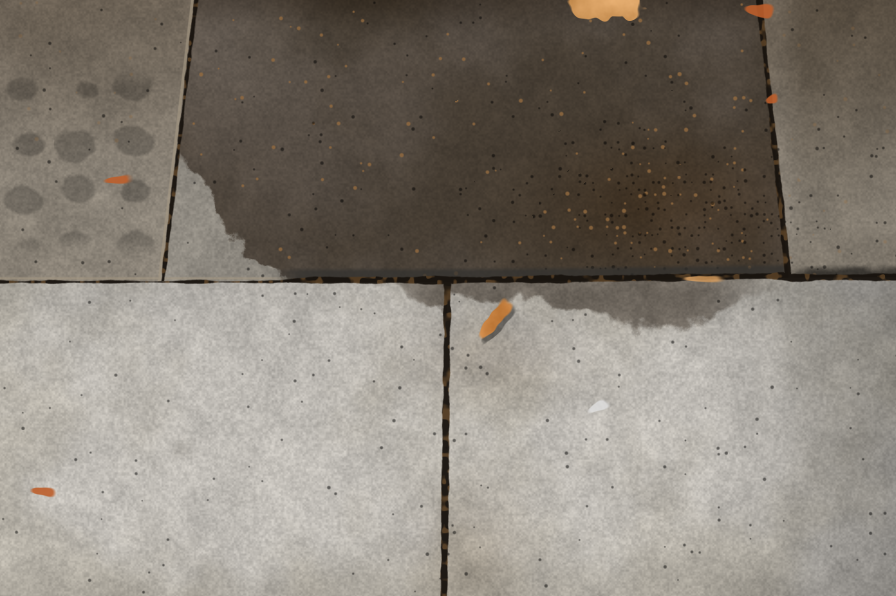
Write a WebGL 2 fragment shader that draws this texture.

```glsl
#version 300 es
precision highp float;
// Weathered paving slabs with a wet stone, dark joints, crumbs and fallen leaves.
uniform vec2 u_resolution;
out vec4 fragColor;
float px;

float hash(vec2 p) {
    p = fract(p * vec2(0.1031, 0.1137));
    p += dot(p, p.yx + 33.33);
    return fract((p.x + p.y) * p.x * 17.3);
}

float noise(vec2 p) {
    vec2 i = floor(p), f = fract(p);
    f = f * f * (3.0 - 2.0 * f);
    return mix(mix(hash(i), hash(i + vec2(1, 0)), f.x),
               mix(hash(i + vec2(0, 1)), hash(i + 1.0), f.x), f.y);
}

float fbm(vec2 p) {
    float sum = 0.0, amp = 0.5;
    for (int i = 0; i < 5; i++) {
        sum += amp * noise(p);
        p = mat2(1.6, 1.2, -1.2, 1.6) * p + 7.1;
        amp *= 0.5;
    }
    return sum;
}

// Smooth coverage where the distance is negative
float fill(float d) { return 1.0 - smoothstep(-px, px, d); }

// Soft elliptical glow
float blob(vec2 p, vec2 c, vec2 r) {
    vec2 d = (p - c) / r;
    return exp(-dot(d, d));
}

// Ragged, tapered flake lying at an angle
float flake(vec2 p, vec2 c, vec2 size, float angle) {
    vec2 d = p - c;
    d = vec2(dot(d, vec2(cos(angle), sin(angle))), dot(d, vec2(-sin(angle), cos(angle))));
    d.y /= 0.85 + 0.3 * d.x / size.x;
    vec2 q = abs(d) / size;
    float k = pow(dot(q * q, q), 0.333) - 1.0 + 0.5 * (noise(p * 70.0) - 0.5);
    return fill(k * min(size.x, size.y));
}

// Scattered crumbs, one candidate per grid cell
float crumbs(vec2 p, float cells, float density) {
    vec2 id = floor(p * cells), c = 0.3 + 0.4 * vec2(hash(id + 3.7), hash(id + 19.3));
    float r = 0.09 + 0.17 * hash(id + 41.9);
    return step(hash(id + 71.0), density) * fill((length(fract(p * cells) - c) - r) / cells);
}

void main() {
    px = 1.0 / u_resolution.y;
    vec2 p = gl_FragCoord.xy * px;
    float cloud = fbm(p * 5.0), mottle = fbm(p * 24.0 + 5.0) - 0.48;
    float wobble = fbm(p * 32.0 + 2.0) - 0.48;

    // Joint positions
    float dy = p.y - 0.527 - 0.008 * smoothstep(0.7, 1.5, p.x);
    float dl = p.x - mix(0.273, 0.329, (p.y - 0.527) / 0.473);
    float dr = p.x - mix(1.323, 1.274, (p.y - 0.535) / 0.465);
    float dm = p.x - 0.745 - 0.011 * p.y;
    float upper = fill(-dy), middle = fill(-dl) * fill(dr);

    // Pale lower slabs, shaded toward the sides
    vec3 lower = mix(vec3(0.71, 0.69, 0.65), vec3(0.75, 0.735, 0.71), smoothstep(0.3, 0.65, cloud));
    lower *= 1.0 - 0.24 * smoothstep(1.12, 1.55, p.x) - 0.07 * smoothstep(0.38, 0.53, p.y);
    lower -= vec3(0.09, 0.1, 0.11) * blob(p, vec2(0.82, 0.4), vec2(0.12, 0.07));
    lower -= vec3(0.06, 0.07, 0.08) * blob(p, vec2(0.79, 0.07), vec2(0.09, 0.11));
    lower -= 0.08 * blob(p, vec2(0.306, 0.246), vec2(0.018, 0.014)) + 0.05 * smoothstep(0.08, 0.0, p.y);

    // Damp stain hanging below the horizontal joint
    float depth = 0.022 + 0.058 * exp(-pow(abs(p.x - 1.09) / 0.15, 2.0));
    depth = mix(0.042 * smoothstep(0.61, 0.75, p.x), depth, step(0.0, dm));
    float damp = smoothstep(-0.006, 0.006, dy + depth + wobble * 0.045);
    damp *= smoothstep(0.58, 0.74, p.x) * smoothstep(1.34, 1.15, p.x);
    lower = mix(lower, vec3(0.4, 0.37, 0.335) + 0.08 * mottle, damp * 0.88);

    // Dry outer slabs, with rounded wet spots on the left
    vec3 dry = mix(vec3(0.55, 0.52, 0.475), vec3(0.41, 0.37, 0.32), smoothstep(0.62, 1.02, p.y));
    dry += 0.1 * (cloud - 0.5) - 0.06 * smoothstep(1.3, 1.36, p.x);
    vec2 id = floor(p / 0.09), spot = fract(p / 0.09) - 0.5;
    spot -= 0.3 * (vec2(hash(id), hash(id + 9.0)) - 0.5);
    float size = 0.18 + 0.17 * hash(id + 31.0);
    float spots = smoothstep(0.05, -0.05, length(spot * vec2(0.9, 1.2)) - size + wobble * 0.2);
    dry *= 1.0 - 0.2 * spots * step(p.x, 0.27) * smoothstep(0.16, 0.12, abs(p.y - 0.73));
    dry *= 1.0 - 0.55 * smoothstep(1.31, 1.36, p.x) * smoothstep(0.022, 0.006, dy + wobble * 0.02);

    // Wet middle slab, browner to the lower right, with one dry corner
    vec3 wet = mix(vec3(0.275, 0.24, 0.2), vec3(0.33, 0.295, 0.26), smoothstep(0.3, 0.7, cloud));
    float soil = blob(p, vec2(1.13, 0.65), vec2(0.21, 0.11));
    wet += 0.05 * blob(p, vec2(0.38, 0.92), vec2(0.15, 0.13)) - vec3(0.03, 0.05, 0.07) * soil;
    wet -= 0.07 * smoothstep(0.94, 1.01, p.y);
    float shore = 0.31 + 0.62 * (0.735 - p.y) + 0.06 * smoothstep(0.57, 0.535, p.y) + wobble * 0.07;
    float corner = smoothstep(-0.005, 0.005, shore - p.x) * smoothstep(0.76, 0.72, p.y);
    wet = mix(wet, vec3(0.56, 0.54, 0.505), corner);
    vec3 col = mix(lower, mix(dry, wet, middle), upper);

    // Stone grain, crumbs and soil
    float grain = noise(p * 190.0) + noise(p * 330.0) - 1.0;
    col *= 1.0 + 0.1 * grain + 0.2 * mottle;
    float pale = crumbs(p, 75.0, 0.035 + 0.12 * soil) * upper * (1.0 - corner);
    col = mix(col, vec3(0.58, 0.42, 0.25), pale * mix(0.3, 0.8, middle));
    col *= 1.0 - 0.5 * crumbs(p + 3.0, 90.0, 0.02 + 0.4 * soil * upper);

    // Joints: wet bevel, pale lips, then dark gaps
    float wetRun = smoothstep(0.44, 0.52, p.x) * smoothstep(1.33, 1.31, p.x), rag = wobble * 0.006;
    col = mix(col, vec3(0.2, 0.195, 0.185), 0.75 * wetRun * upper * smoothstep(0.026, 0.016, dy));
    float lip = smoothstep(0.004, 0.0, abs(dy - 0.006)) * smoothstep(0.5, 0.44, p.x);
    lip = max(lip, upper * smoothstep(0.004, 0.001, abs(dl + 0.006)));
    col = mix(col, vec3(0.64, 0.59, 0.51), 0.65 * lip);
    float gap = fill(abs(dy - 0.003 * wetRun) - mix(0.002, 0.0055, smoothstep(0.4, 0.55, p.x)) - rag);
    gap = max(gap, upper * fill(min(abs(dl) - 0.003, abs(dr) - 0.0045) - rag));
    gap = max(gap, (1.0 - upper) * fill(abs(dm) - 0.0055 - rag));
    vec3 dirt = mix(vec3(0.09, 0.07, 0.05), vec3(0.32, 0.23, 0.13), smoothstep(0.55, 0.85, noise(p * 110.0)));
    col = mix(col, dirt, gap * 0.95);

    // Leaves and stray flakes
    vec3 straw = vec3(0.82, 0.6, 0.36) + 0.25 * mottle, rust = vec3(0.74, 0.37, 0.17);
    col *= 1.0 - 0.4 * flake(p, vec2(0.836, 0.458), vec2(0.041, 0.013), 0.88);
    col = mix(col, straw - vec3(0.02, 0.07, 0.08), flake(p, vec2(0.831, 0.465), vec2(0.041, 0.014), 0.88));
    col = mix(col, straw, flake(p, vec2(1.012, 0.995), vec2(0.06, 0.032), 0.1));
    float bits = max(flake(p, vec2(1.275, 0.983), vec2(0.022, 0.012), -0.1), flake(p, vec2(1.294, 0.832), vec2(0.011, 0.008), 0.3));
    bits = max(bits, flake(p, vec2(0.197, 0.698), vec2(0.02, 0.007), 0.1));
    bits = max(bits, flake(p, vec2(0.073, 0.175), vec2(0.018, 0.008), -0.1));
    col = mix(col, rust, 0.9 * bits);
    col = mix(col, straw, 0.85 * flake(p, vec2(1.176, 0.532), vec2(0.033, 0.005), 0.0));
    col = mix(col, vec3(0.88), 0.8 * flake(p, vec2(1.004, 0.318), vec2(0.018, 0.009), 0.5));
    fragColor = vec4(col, 1.0);
}
```
